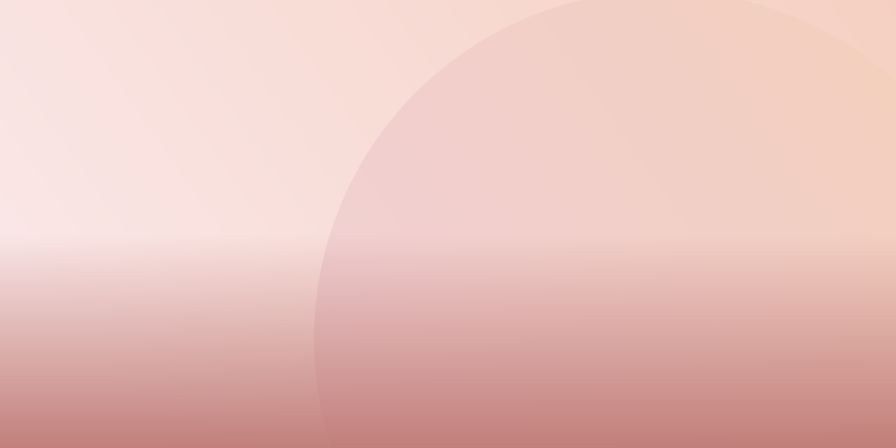
Give the GLSL for this background, as a Shadertoy shader.

```glsl
// A soft blush backdrop: a slanted pastel gradient, a large translucent disc
// rising at the right, and a rose haze that deepens toward the bottom edge.
// Each layer is a linear blend; positions are in units of canvas height.

#define DISC_CENTER vec2(1.477, 0.245)
#define DISC_RADIUS 0.776
#define SLANT 0.35
#define HAZE_TOP 0.478
#define HAZE_STRENGTH 0.93

const vec3 SKY_PALE   = vec3(0.980, 0.902, 0.902);
const vec3 SKY_PEACH  = vec3(0.961, 0.816, 0.761);
const vec3 DISC_PINK  = vec3(0.943, 0.816, 0.856);
const vec3 DISC_PEACH = vec3(0.952, 0.810, 0.737);
const vec3 HAZE_ROSE  = vec3(0.741, 0.471, 0.451);

// Coverage of a disc, softened over one pixel
float discMask(vec2 p, vec2 center, float radius, float pixel) {
    float dist = length(p - center) - radius;
    return 1.0 - smoothstep(-0.75 * pixel, 0.75 * pixel, dist);
}

void mainImage(out vec4 fragColor, in vec2 fragCoord) {
    vec2 uv = fragCoord / iResolution.xy;
    float pixel = 1.0 / iResolution.y;
    vec2 p = vec2(uv.x * 2.0, uv.y);

    // Slanted gradient shared by the sky and the disc
    float blend = clamp((uv.x + SLANT * (uv.y - 0.5)) / (1.0 + 0.5 * SLANT), 0.0, 1.0);
    vec3 color = mix(SKY_PALE, SKY_PEACH, blend);

    // Large disc
    vec3 discColor = mix(DISC_PINK, DISC_PEACH, blend);
    color = mix(color, discColor, discMask(p, DISC_CENTER, DISC_RADIUS, pixel));

    // Rose haze, linear from its upper limit to the bottom edge
    float haze = clamp(1.0 - uv.y / HAZE_TOP, 0.0, 1.0);
    color = mix(color, HAZE_ROSE, HAZE_STRENGTH * haze);

    fragColor = vec4(color, 1.0);
}
```
